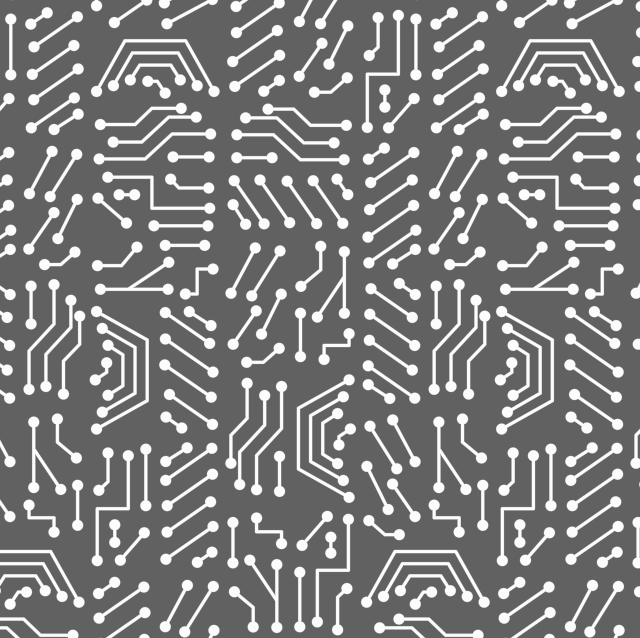
Give the GLSL for this pattern, as a WebGL 1 fragment shader.

```glsl
precision highp float;
// Circuit-board traces: white wires with round pads on a flat grey ground.
uniform vec2 u_resolution;

#define BLOCK 0.211      // side of a square block, in canvas widths
#define PERIOD 3.0       // blocks before the layout repeats sideways
#define WIRE_HALF 0.0026 // half thickness of a wire
#define PAD_RADIUS 0.0087
#define TRIM 0.2         // largest random shortening of a wire end
#define SOFTNESS 0.75    // edge blur in pixels
#define GROUND vec3(0.38)
#define INK vec3(0.99)

const float UNIT = BLOCK * 0.5; // short side of a half block

float hash(vec2 c, float salt) {
  return fract(sin(dot(c, vec2(12.71, 31.17)) + salt * 7.31) * 43758.5);
}

float segment(vec2 p, vec2 a, vec2 b) {
  vec2 ab = b - a;
  float t = clamp(dot(p - a, ab) / max(dot(ab, ab), 1e-5), 0.0, 1.0);
  return length(p - a - ab * t) - WIRE_HALF / UNIT;
}

float pad(vec2 p, vec2 c) {
  return length(p - c) - PAD_RADIUS / UNIT;
}

// Bent wire with a pad on both ends; the ends are trimmed at random.
float wire(vec2 p, vec2 a, vec2 b, vec2 c, vec2 d, float seed) {
  a = mix(a, b, TRIM * hash(a, seed));
  d = mix(d, c, TRIM * hash(d, seed));
  float body = min(segment(p, a, b), min(segment(p, b, c), segment(p, c, d)));
  return min(body, min(pad(p, a), pad(p, d)));
}

float wire(vec2 p, vec2 a, vec2 b, vec2 c, float seed) {
  return wire(p, a, b, b, c, seed);
}

float wire(vec2 p, vec2 a, vec2 b, float seed) {
  vec2 mid = 0.5 * (a + b);
  return wire(p, a, mid, mid, b, seed);
}

// Motifs fill a half block, 1 wide and 2 high.
float steppedBundle(vec2 p, float s) {
  float d = wire(p, vec2(0.13, 1.85), vec2(0.13, 1.15), vec2(0.5, 0.75), vec2(0.5, 0.14), s);
  d = min(d, wire(p, vec2(0.38, 1.7), vec2(0.38, 1.2), vec2(0.75, 0.8), vec2(0.75, 0.3), s));
  d = min(d, wire(p, vec2(0.64, 1.87), vec2(0.64, 1.3), vec2(0.88, 1.05), vec2(0.88, 0.6), s));
  return min(d, wire(p, vec2(0.16, 0.75), vec2(0.16, 0.16), s));
}

float nestedBrackets(vec2 p, float s) {
  float d = wire(p, vec2(0.1, 1.15), vec2(0.28, 1.03), vec2(0.28, 0.88), s);
  vec2 q = vec2(p.x, abs(p.y - 1.0));
  for (int i = 0; i < 3; i++) {
    float n = float(i);
    vec2 start = vec2(0.13 + 0.085 * n, 0.87 - 0.25 * n);
    vec2 bend = vec2(0.88 - 0.18 * n, 0.45 - 0.11 * n);
    d = min(d, min(pad(q, start), segment(q, start, bend)));
    d = min(d, segment(q, bend, vec2(bend.x, 0.0)));
  }
  return d;
}

float slantedBundle(vec2 p, float s) {
  float d = wire(p, vec2(0.14, 1.68), vec2(0.4, 1.86), s);
  d = min(d, wire(p, vec2(0.5, 0.13), vec2(0.86, 0.36), s));
  for (int i = 0; i < 4; i++) {
    float y = 0.14 + 0.39 * float(i);
    d = min(d, wire(p, vec2(0.14, y), vec2(0.86, y + 0.5), s));
  }
  return d;
}

float steepStrokes(vec2 p, float s) {
  float d = wire(p, vec2(0.12, 1.15), vec2(0.5, 1.86), s);
  d = min(d, wire(p, vec2(0.42, 1.1), vec2(0.86, 1.8), s));
  d = min(d, wire(p, vec2(0.12, 0.35), vec2(0.5, 0.9), s));
  d = min(d, wire(p, vec2(0.55, 0.5), vec2(0.87, 1.15), s));
  return min(d, wire(p, vec2(0.35, 0.13), vec2(0.6, 0.13), vec2(0.85, 0.35), s));
}

float forkedWire(vec2 p, float s) {
  vec2 tip = vec2(0.6, 1.2);
  float d = min(pad(p, tip), segment(p, tip, vec2(0.2, 0.6)));
  d = min(d, wire(p, vec2(0.2, 0.15), vec2(0.2, 1.2), s));
  d = min(d, wire(p, vec2(0.55, 0.14), vec2(0.55, 0.5), vec2(0.85, 0.75), s));
  d = min(d, wire(p, vec2(0.13, 1.42), vec2(0.13, 1.62), vec2(0.5, 1.62), vec2(0.5, 1.86), s));
  return min(d, wire(p, vec2(0.85, 1.1), vec2(0.85, 1.8), s));
}

float squareStep(vec2 p, float s) {
  float d = wire(p, vec2(0.14, 0.14), vec2(0.14, 0.95), vec2(0.6, 0.95), vec2(0.6, 1.85), s);
  d = min(d, wire(p, vec2(0.14, 1.2), vec2(0.3, 1.35), vec2(0.3, 1.85), s));
  d = min(d, wire(p, vec2(0.86, 1.86), vec2(0.86, 0.9), s));
  d = min(d, wire(p, vec2(0.86, 0.62), vec2(0.45, 0.15), s));
  return min(d, wire(p, vec2(0.4, 0.72), vec2(0.4, 0.45), s));
}

void main() {
  // Columns of blocks, each slid by its own amount.
  vec2 grid = gl_FragCoord.xy / u_resolution.x / BLOCK + vec2(0.35, 0.0);
  float column = mod(floor(grid.x), PERIOD);
  grid.y += hash(vec2(column, 3.0), 1.0);
  vec2 block = vec2(column, floor(grid.y));

  // Split each block into two halves, upright or lying, and mirror them.
  vec2 p = fract(grid) * 2.0;
  if (hash(block, 2.0) < 0.5) p = p.yx;
  float side = floor(p.x);
  p.x = fract(p.x);
  float seed = 3.0 + side;
  if (hash(block, seed + 4.0) < 0.5) p.x = 1.0 - p.x;
  if (hash(block, seed + 8.0) < 0.5) p.y = 2.0 - p.y;

  float kind = mod(2.0 * block.x + 3.0 * block.y + side, 7.0);
  seed += 5.0 * block.x + 11.0 * block.y;
  float d;
  if (kind < 0.5) d = steppedBundle(p, seed);
  else if (kind < 1.5) d = nestedBrackets(p, seed);
  else if (kind < 2.5 || kind > 5.5) d = slantedBundle(p, seed);
  else if (kind < 3.5) d = steepStrokes(p, seed);
  else if (kind < 4.5) d = forkedWire(p, seed);
  else d = squareStep(p, seed);

  float blur = SOFTNESS / u_resolution.x;
  float cover = 1.0 - smoothstep(-blur, blur, d * UNIT);
  gl_FragColor = vec4(mix(GROUND, INK, cover), 1.0);
}
```
